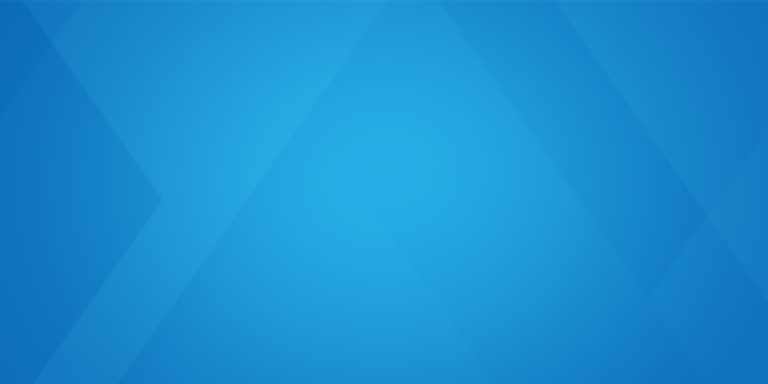
A Shadertoy shader for this background:

```glsl
// Soft blue backdrop with a central glow and overlapping translucent diagonal panels.

const float SLOPE = 1.42;

// Softened step across a panel edge, never narrower than a pixel.
float softEdge(float d) {
    float soft = max(0.005, 0.9 / iResolution.y);
    return smoothstep(-soft, soft, d / length(vec2(SLOPE, 1.0)));
}

// Coverage right of an edge that leaves the top at topX and falls to the right.
float rightOfFalling(vec2 p, float topX) {
    return softEdge(SLOPE * (p.x - topX) - (1.0 - p.y));
}

// Coverage right of an edge that leaves the top at topX and falls to the left.
float rightOfRising(vec2 p, float topX) {
    return softEdge(SLOPE * (p.x - topX) + (1.0 - p.y));
}

void mainImage(out vec4 fragColor, in vec2 fragCoord) {
    // The canvas spans 2 x 1 units.
    vec2 p = fragCoord / iResolution.xy * vec2(2.0, 1.0);

    // Radial glow, fading to deep blue at the sides
    float reach = length((p - vec2(1.0, 0.53)) * vec2(0.8, 0.95));
    vec3 color = mix(vec3(0.152, 0.68, 0.897), vec3(0.06, 0.445, 0.735),
                     smoothstep(0.0, 0.98, reach));

    // Left panels: dark wedge, dark corner and the pale band beside them
    float wedge = (1.0 - rightOfFalling(p, 0.057)) * (1.0 - rightOfRising(p, 0.79));
    float corner = 1.0 - rightOfRising(p, 0.216);
    float band = (1.0 - rightOfRising(p, 1.01)) * (1.0 - wedge);
    float tone = 0.022 * band - 0.014 * wedge - 0.014 * corner;

    // Faint shade beneath the lower edge of the pale band
    float bandGap = max(SLOPE * (p.x - 1.01) + 1.0 - p.y, 0.0);
    tone -= 0.01 * rightOfRising(p, 1.01) * exp(-bandGap * 12.0) * (1.0 - p.y);

    // Right panels: dark stripe, pale triangle and the shaded lower corner
    float pastStripe = rightOfFalling(p, 1.141);
    float pastTriangle = rightOfFalling(p, 1.445);
    float beyondV = rightOfRising(p, 2.236);
    float stripe = pastStripe * (1.0 - pastTriangle) * (1.0 - beyondV);
    tone += -0.02 * stripe + 0.008 * pastTriangle + 0.012 * pastTriangle * beyondV;

    // Barely visible diagonal through the lower centre
    tone -= 0.009 * rightOfFalling(p, 0.586) * (1.0 - pastStripe)
          * rightOfRising(p, 1.01) * smoothstep(0.7, 0.3, p.y);

    // Thin light rim along the top
    tone += 0.03 * smoothstep(0.994, 1.0, p.y);

    color += tone * vec3(0.6, 1.0, 0.65);
    fragColor = vec4(clamp(color, 0.0, 1.0), 1.0);
}
```
